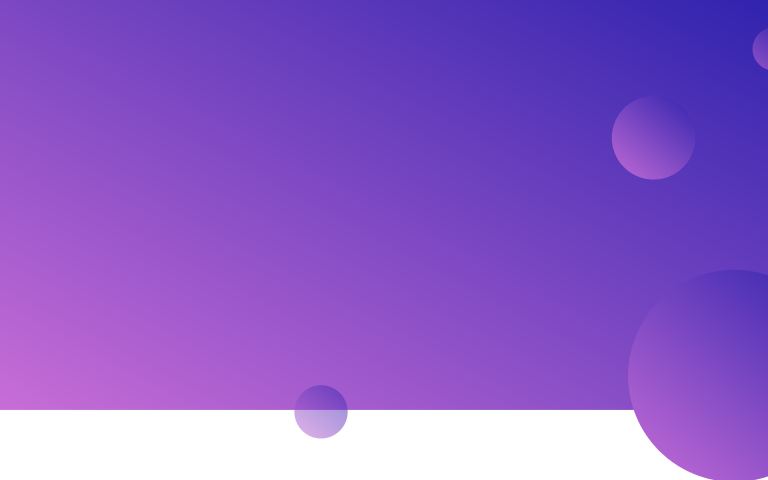
This background is drawn by a Shadertoy shader. Its source:

```glsl
// Violet diagonal gradient panel above a white strip, with four shaded discs.
#define ORCHID vec3(0.784, 0.427, 0.843)
#define INDIGO vec3(0.188, 0.137, 0.682)
#define PAPER vec3(1.0)
#define PANEL_BASE 0.146
#define DISC_TILT vec2(0.45, 0.55)

// Ramp from orchid (0) to indigo (1)
vec3 violetRamp(float t) {
    return mix(ORCHID, INDIGO, clamp(t, 0.0, 1.0));
}

// Blends a disc, shaded across its bounding box, over the colour below
vec3 addDisc(vec3 below, vec2 p, vec2 center, float radius, float opacity, float pixel) {
    vec2 offset = p - center;
    vec2 boxUv = 0.5 + 0.5 * offset / radius;
    float coverage = clamp(0.5 - (length(offset) - radius) / pixel, 0.0, 1.0);
    return mix(below, violetRamp(dot(boxUv, DISC_TILT)), coverage * opacity);
}

void mainImage(out vec4 fragColor, in vec2 fragCoord) {
    // Both axes of uv run 0..1; p is square, in units of canvas height
    vec2 uv = fragCoord / iResolution.xy;
    vec2 p = fragCoord / iResolution.y;
    float aspect = iResolution.x / iResolution.y;
    float pixel = 1.0 / iResolution.y;

    // Panel gradient runs from its lower left to its upper right corner
    float panelHeight = (uv.y - PANEL_BASE) / (1.0 - PANEL_BASE);
    vec3 panel = violetRamp(0.5 * (uv.x + panelHeight));
    float panelMask = clamp(0.5 + (uv.y - PANEL_BASE) / pixel, 0.0, 1.0);
    vec3 color = mix(PAPER, panel, panelMask);

    // Discs: large, medium, cropped at the right edge, and translucent
    color = addDisc(color, p, vec2(0.956 * aspect, 0.217), 0.221, 1.0, pixel);
    color = addDisc(color, p, vec2(0.851 * aspect, 0.713), 0.087, 0.95, pixel);
    color = addDisc(color, p, vec2(1.008 * aspect, 0.898), 0.045, 0.6, pixel);
    color = addDisc(color, p, vec2(0.418 * aspect, 0.142), 0.0555, 0.53, pixel);

    fragColor = vec4(color, 1.0);
}
```
